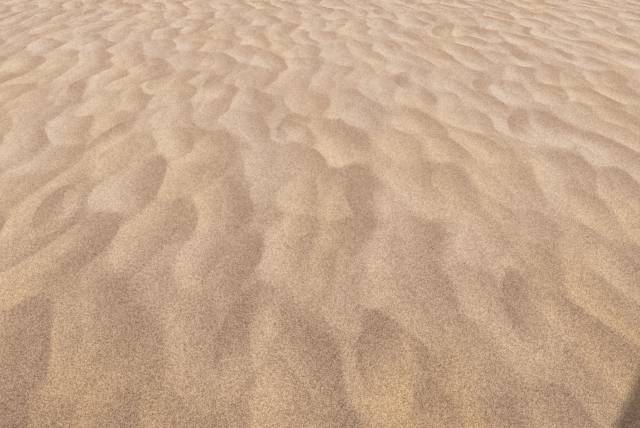
Reproduce this texture procedurally as a WebGL 1 fragment shader.

```glsl
precision highp float;
// Wind-worn beach sand receding toward a horizon above the frame.
// Crisp cellular hollows on a perspective ground plane give the slopes,
// sparse dents break them up, and fine noise adds the grains.
uniform vec2 u_resolution;

float hash(vec2 p) {
  vec3 q = fract(p.xyx * vec3(0.1031, 0.1030, 0.0973));
  q += dot(q, q.yzx + 33.33);
  return fract((q.x + q.y) * q.z);
}

vec2 hash2(vec2 p) {
  return vec2(hash(p), hash(p + 71.7));
}

float valueNoise(vec2 p) {
  vec2 i = floor(p), f = fract(p);
  f = f * f * (3.0 - 2.0 * f);
  return mix(mix(hash(i), hash(i + vec2(1.0, 0.0)), f.x),
             mix(hash(i + vec2(0.0, 1.0)), hash(i + 1.0), f.x), f.y);
}

// Bend the ground so that ridges meander.
vec2 meander(vec2 p) {
  p += 0.18 * sin(p.yx * vec2(1.5, 1.3) + vec2(0.4, 2.1));
  p += 0.09 * sin(p.yx * vec2(3.7, 4.1) + vec2(1.8, 0.7));
  return p + 0.03 * sin(p.yx * vec2(9.1, 8.3) + p.xy * 2.0);
}

// Slope of cellular bowls toward the light; crests lie between cells.
float bowlSlope(vec2 p, float crispness) {
  vec2 cell = floor(p);
  float slope = 0.0, total = 0.00001;
  for (int j = -1; j <= 1; j++) {
    for (int i = -1; i <= 1; i++) {
      vec2 id = cell + vec2(float(i), float(j));
      vec2 d = p - id - 0.12 - 0.76 * hash2(id);
      float weight = exp(-crispness * dot(d, d));
      float depth = 0.5 + 0.8 * hash(id + 19.3);
      slope -= weight * depth * dot(d, vec2(0.9, 0.4));
      total += weight;
    }
  }
  return slope / total;
}

// Scattered oval dents: dark left wall, bright near rim.
float dentShade(vec2 p) {
  vec2 id = floor(p);
  vec2 d = fract(p) - 0.5 - 0.2 * (hash2(id + 5.1) - 0.5);
  float r = length(d * vec2(1.25, 0.85)) / 0.23;
  float wall = smoothstep(1.05, 0.88, r) * (d.x * 2.4 - d.y * 0.9 - 0.1);
  float rim = exp(-pow((r - 1.1) / 0.11, 2.0)) * max(0.0, d.x - d.y);
  return step(0.62, hash(id + 43.0)) * (wall + 0.7 * rim);
}

void main() {
  vec2 uv = gl_FragCoord.xy / u_resolution.y;
  float aspect = u_resolution.x / u_resolution.y;

  // Ground plane seen in perspective
  float drop = 1.27 - uv.y;
  vec2 ground = vec2((uv.x - 0.5 * aspect) / drop * 5.6, 4.7 / drop);
  vec2 bent = meander(ground);

  // Broad hollows, smaller ripples, dents and slow swells
  float slope = 0.9 * bowlSlope(bent, 30.0);
  slope += 0.3 * bowlSlope(bent * vec2(1.8, 1.5) + 7.3, 20.0);
  slope += dentShade(ground * 0.55 + 0.08 * sin(ground.yx * 2.0) + 3.0);
  slope += 0.05 * sin(ground.x * 0.7 + 1.3 * sin(ground.y * 0.6));
  float lit = smoothstep(-0.62, 0.62, slope);

  // Warm near sand, paler and pinker with distance
  float far = smoothstep(-0.12, 0.98, uv.y);
  vec3 nearSand = mix(vec3(0.635, 0.517, 0.43), vec3(0.785, 0.655, 0.53), lit);
  vec3 farSand = mix(vec3(0.76, 0.635, 0.535), vec3(0.885, 0.79, 0.71), lit);
  vec3 color = mix(nearSand, farSand, far);

  // Golden patches on the lit faces
  float gold = smoothstep(0.35, 0.85, valueNoise(bent * 0.8 + 11.0));
  color += vec3(0.01, 0.0, -0.035) * gold * lit;

  // Grains, strongest close to the viewer, on turned grids
  vec2 turned = mat2(0.8, 0.6, -0.6, 0.8) * uv + 2.0;
  float grain = 0.75 * valueNoise(turned * 400.0) + 0.25 * valueNoise(turned.yx * 210.0) - 0.5;
  float speck = smoothstep(0.76, 0.92, valueNoise(turned * 320.0 + 90.0));
  float strength = mix(1.0, 0.3, far);
  color += strength * (grain * vec3(0.25, 0.245, 0.235) - 0.08 * speck + 0.005);

  // Shadow entering at the lower right corner
  vec2 corner = vec2(aspect - uv.x, uv.y);
  float shadow = smoothstep(0.02, -0.02, corner.x + 0.45 * corner.y - 0.06);
  color *= 1.0 - 0.35 * shadow;

  gl_FragColor = vec4(color, 1.0);
}
```
